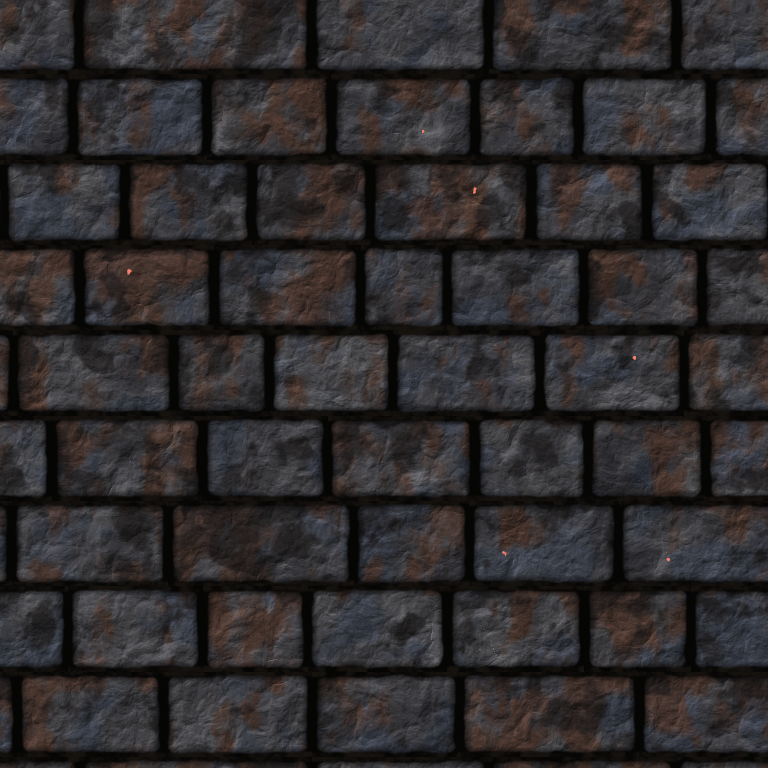
Reproduce this texture procedurally as a Shadertoy shader.

```glsl
const float ROWS = 9.0;
const float ROW_OFFSET = 0.0145;
// Bricks per course and start of each course, from the bottom up
const float COUNTS[9] = float[9](5.0, 6.0, 5.0, 6.0, 6.0, 6.0, 6.0, 6.0, 4.0);
const float SHIFTS[9] = float[9](0.028, 0.089, 0.233, 0.09, 0.032, 0.107, 0.172, 0.093, 0.145);
const float JITTER = 0.36;
const vec2 GAP = vec2(0.0135, 0.0125);
const float CORNER = 0.009;
const float EDGE_WOBBLE = 0.0055;
const float LIGHT_STRENGTH = 0.62;
const vec2 LIGHT_DIR = vec2(-0.5, 0.86);
const float GLINT_CHANCE = 0.2;

const vec3 SLATE_DARK = vec3(0.175, 0.175, 0.19);
const vec3 SLATE_LIGHT = vec3(0.295, 0.293, 0.305);
const vec3 SLATE_BLUE = vec3(0.20, 0.225, 0.275);
const vec3 RUST = vec3(0.27, 0.18, 0.14);
const vec3 SOOT = vec3(0.11, 0.10, 0.10);
const vec3 GLINT = vec3(0.95, 0.50, 0.42);
const vec3 MORTAR_DARK = vec3(0.018, 0.018, 0.016);
const vec3 MORTAR_BROWN = vec3(0.085, 0.07, 0.055);

float hash(vec2 p) {
    vec3 q = fract(p.xyx * 0.1031);
    q += dot(q, q.yzx + 33.33);
    return fract((q.x + q.y) * q.z);
}

vec2 hash2(vec2 p) {
    return vec2(hash(p), hash(p + 57.3));
}

float noise(vec2 p) {
    vec2 i = floor(p), f = fract(p);
    f = f * f * f * (f * (f * 6.0 - 15.0) + 10.0);
    return mix(mix(hash(i), hash(i + vec2(1, 0)), f.x),
               mix(hash(i + vec2(0, 1)), hash(i + vec2(1, 1)), f.x), f.y);
}

float fbm(vec2 p) {
    float sum = 0.0, amp = 0.52;
    for (int i = 0; i < 5; i++) {
        sum += amp * noise(p);
        p = mat2(1.6, 1.2, -1.2, 1.6) * p + 3.7;
        amp *= 0.5;
    }
    return sum;
}

// Tilted planes meeting at sharp creases, like chipped stone
float facets(vec2 p) {
    vec2 cell = floor(p), f = fract(p);
    float height = -9.0;
    for (int y = -1; y <= 1; y++)
    for (int x = -1; x <= 1; x++) {
        vec2 o = vec2(x, y);
        vec2 r = f - o - hash2(cell + o);
        vec2 tilt = hash2(cell + o + 19.1) - 0.5;
        height = max(height, dot(r, tilt) - 0.6 * dot(r, r));
    }
    return height;
}

float relief(vec2 p) {
    p += 0.022 * (vec2(fbm(p * 24.0), fbm(p * 24.0 + 41.0)) - 0.5);
    return 0.012 * facets(p * vec2(27.0, 23.0))
         + 0.0035 * facets(p * 66.0 + 5.0)
         + 0.013 * fbm(p * 32.0);
}

// Position of a vertical joint, in bricks along its course
float joint(float k, float row, float count) {
    return k + JITTER * (hash(vec2(mod(k, count), row) * 7.0 + 3.0) - 0.5);
}

void mainImage(out vec4 fragColor, in vec2 fragCoord) {
    vec2 uv = fragCoord / iResolution.xy;

    // Find the brick
    float y = fract(uv.y - ROW_OFFSET) * ROWS;
    float row = min(floor(y), ROWS - 1.0);
    float count = COUNTS[int(row)];
    float x = fract(uv.x - SHIFTS[int(row)]) * count;
    float k = floor(x);
    if (x < joint(k, row, count)) k -= 1.0;
    else if (x >= joint(k + 1.0, row, count)) k += 1.0;
    float left = joint(k, row, count), right = joint(k + 1.0, row, count);
    vec2 size = vec2((right - left) / count, 1.0 / ROWS);
    vec2 p = vec2((x - 0.5 * (left + right)) / count, (y - row - 0.5) / ROWS);
    vec2 id = vec2(mod(k, count), row);
    vec2 q = p + 4.0 + id * 3.17;

    // Rounded block with a rough outline
    vec2 halfSize = 0.5 * (size - GAP) - CORNER;
    vec2 b = abs(p) - halfSize;
    float d = length(max(b, 0.0)) + min(max(b.x, b.y), 0.0) - CORNER;
    d += EDGE_WOBBLE * (fbm(q * 42.0) - 0.5);
    float soft = 0.0012 + 0.7 / iResolution.y;
    float face = 1.0 - smoothstep(-soft, soft, d);

    // Stone colour: slate, blue patches, rust and soot
    float tone = hash(id + 11.0), wear = hash(id + 23.0);
    float high = p.y * ROWS;
    float mottle = fbm(q * 19.0);
    vec3 stone = mix(SLATE_DARK, SLATE_LIGHT, clamp(1.5 * mottle - 0.35 + 0.35 * tone, 0.0, 1.0));
    stone = mix(stone, SLATE_BLUE, 0.65 * smoothstep(0.48, 0.7, fbm(q * 16.0 + 31.0)));
    float rust = fbm(q * vec2(27.0, 17.0) + 67.0) + 0.16 * high + 0.2 * (wear - 0.5);
    stone = mix(stone, RUST, 0.75 * smoothstep(0.5, 0.74, rust));
    float soot = fbm(q * 23.0 + 83.0) + 0.13 * high + 0.12 * (wear - 0.5);
    stone = mix(stone, SOOT, 0.7 * smoothstep(0.56, 0.72, soot));

    // Light on the relief, with darkened rims
    float e = 0.0011, h = relief(q);
    vec2 slope = vec2(relief(q + vec2(e, 0)) - h, relief(q + vec2(0, e)) - h) / e;
    stone *= 1.0 + clamp(-LIGHT_STRENGTH * dot(slope, LIGHT_DIR), -0.42, 0.48);
    stone *= mix(0.6, 1.0, smoothstep(0.0, 0.009, -d));
    stone *= 0.9 + 0.2 * fbm(q * 170.0);

    // Rare mineral glints
    vec2 spot = p - (hash2(id + 47.0) - 0.5) * 1.6 * halfSize;
    float speck = length(spot * vec2(1.3, 0.7)) + 0.011 * (noise(q * 210.0) - 0.35);
    stone = mix(stone, GLINT, step(hash(id + 71.0), GLINT_CHANCE) * (1.0 - smoothstep(0.001, 0.004, speck)));

    // Mortar: browner in the bed joints
    float bed = smoothstep(0.40, 0.47, abs(high));
    float grit = fbm(q * 75.0) * (0.2 + 0.8 * bed);
    vec3 mortar = mix(MORTAR_DARK, MORTAR_BROWN, smoothstep(0.2, 0.75, grit));

    fragColor = vec4(mix(mortar, stone, face), 1.0);
}
```
